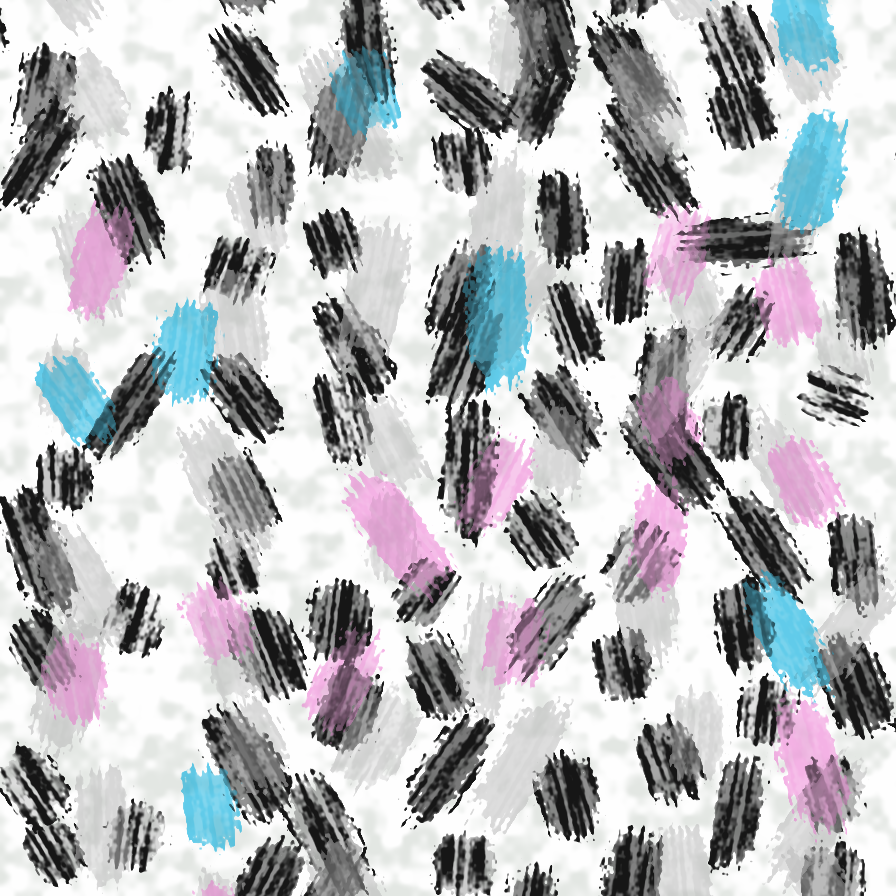
Write a WebGL 1 fragment shader that draws this pattern.

```glsl
precision highp float;
// Scattered dry-brush dabs of black, pale grey, cyan and pink on mottled white.
// Each layer is a jittered, staggered grid of rotated superellipses whose
// ragged rims and bristle streaks come from stretched value noise.
uniform vec2 u_resolution;

const vec3 BLACK = vec3(0.085);
const vec3 GREY  = vec3(0.845);
const vec3 CYAN  = vec3(0.38, 0.80, 0.92);
const vec3 PINK  = vec3(0.96, 0.70, 0.90);
const vec3 MOTTLE = vec3(0.89, 0.905, 0.89);
const float REACH = 0.12;  // no dab extends further than this from its centre

float hash(vec2 p) {
  vec3 q = fract(vec3(p.xyx) * 0.1031);
  q += dot(q, q.yzx + 33.33);
  return fract((q.x + q.y) * q.z);
}

float noise(vec2 p) {
  vec2 i = floor(p), f = fract(p);
  f = f * f * (3.0 - 2.0 * f);
  return mix(mix(hash(i), hash(i + vec2(1.0, 0.0)), f.x),
             mix(hash(i + vec2(0.0, 1.0)), hash(i + vec2(1.0, 1.0)), f.x), f.y);
}

vec2 rotate(vec2 p, float angle) {
  float c = cos(angle), s = sin(angle);
  return vec2(c * p.x + s * p.y, c * p.y - s * p.x);
}

// Opacity of one dab at local point p; the bristles run along y.
float dab(vec2 p, vec2 halfSize, float dryness, float seed) {
  vec2 shift = vec2(seed * 91.0, seed * 57.0);
  vec2 q = abs(p) / halfSize;
  float rim = (pow(q.x * q.x * q.x + q.y * q.y * q.y, 1.0 / 3.0) - 1.0) * halfSize.x;

  // Bristle ends and paper grain break up the rim.
  float bristle = noise(p * vec2(230.0, 22.0) + shift);
  float grain = noise(p * vec2(300.0, 210.0) + shift.yx);
  rim += (bristle - 0.5) * 0.012 + (grain - 0.5) * 0.010;
  float softness = max(0.0012, 0.75 / u_resolution.y);
  float mask = 1.0 - smoothstep(-softness, softness, rim);

  // Dry gaps between the bristles, stronger towards the rim.
  float streak = 0.7 * bristle + 0.3 * grain;
  float gaps = smoothstep(0.36, 0.78, streak + 0.12 * smoothstep(-0.02, 0.0, rim));
  return mask * (1.0 - clamp(dryness * gaps, 0.0, 1.0));
}

// Translucent paint: body 1 covers fully, body 0 only tints what lies below.
vec3 glaze(vec3 under, vec3 ink, float body, float alpha) {
  return mix(under, mix(ink * under, ink, body), alpha);
}

// One layer of dabs in two inks; lengths holds the half-length range.
vec3 paintLayer(vec3 under, vec2 uv, float cells, float seed, float presence,
                vec2 lengths, float dryness, float body, vec3 inkA, vec3 inkB, float shareB) {
  vec2 home = floor(uv * cells);
  for (int j = -1; j <= 1; j++) {
    for (int i = -1; i <= 1; i++) {
      vec2 cell = home + vec2(float(i), float(j));
      vec2 key = cell + seed;
      if (hash(key + 3.7) > presence) continue;

      vec2 jitter = vec2(hash(key + 11.3), hash(key + 23.9)) - 0.5;
      float stagger = 0.5 * mod(cell.x, 2.0) - 0.25;
      vec2 p = uv - (cell + 0.5 + 0.5 * jitter + vec2(0.0, stagger)) / cells;
      if (dot(p, p) > REACH * REACH) continue;

      // Mostly upright strokes, a few nearly level.
      float angle = (hash(key + 31.1) - 0.5) * 1.25 + 1.2 * step(0.92, hash(key + 43.7));
      float stretch = pow(hash(key + 53.3), 1.7);
      vec2 halfSize = vec2(mix(0.026, 0.034, hash(key + 61.9)),
                           mix(lengths.x, lengths.y, stretch));

      // Short dabs are drier, and a rare one is almost empty.
      float dry = dryness * mix(1.0, 0.5, stretch) * mix(0.65, 1.15, hash(key + 71.3));
      dry *= 1.0 + 0.8 * step(0.94, hash(key + 83.1));
      float alpha = dab(rotate(p, angle), halfSize, dry, hash(key + 97.7));
      vec3 ink = mix(inkA, inkB, step(hash(key + 103.3), shareB));
      under = glaze(under, ink, body, alpha);
    }
  }
  return under;
}

// White ground with faint grey-green blotches gathered in drifts.
vec3 paper(vec2 uv) {
  float blotch = 0.65 * noise(uv * 48.0) + 0.35 * noise(uv * 95.0 + 17.0);
  float drift = noise(uv * 7.0 + 41.0);
  return mix(vec3(0.995), MOTTLE, smoothstep(0.42, 0.85, blotch + 0.25 * (drift - 0.5)));
}

void main() {
  vec2 uv = gl_FragCoord.xy / u_resolution.y;
  vec3 color = paper(uv);
  color = paintLayer(color, uv, 9.0, 19.0, 0.90, vec2(0.033, 0.072),
                     0.85, 1.0, BLACK, BLACK, 0.0);
  color = paintLayer(color, uv, 6.0, 137.0, 0.82, vec2(0.046, 0.075),
                     0.40, 0.48, GREY, GREY, 0.0);
  color = paintLayer(color, uv, 6.0, 271.0, 0.74, vec2(0.042, 0.074),
                     0.32, 0.42, CYAN, PINK, 0.45);
  gl_FragColor = vec4(color, 1.0);
}
```
